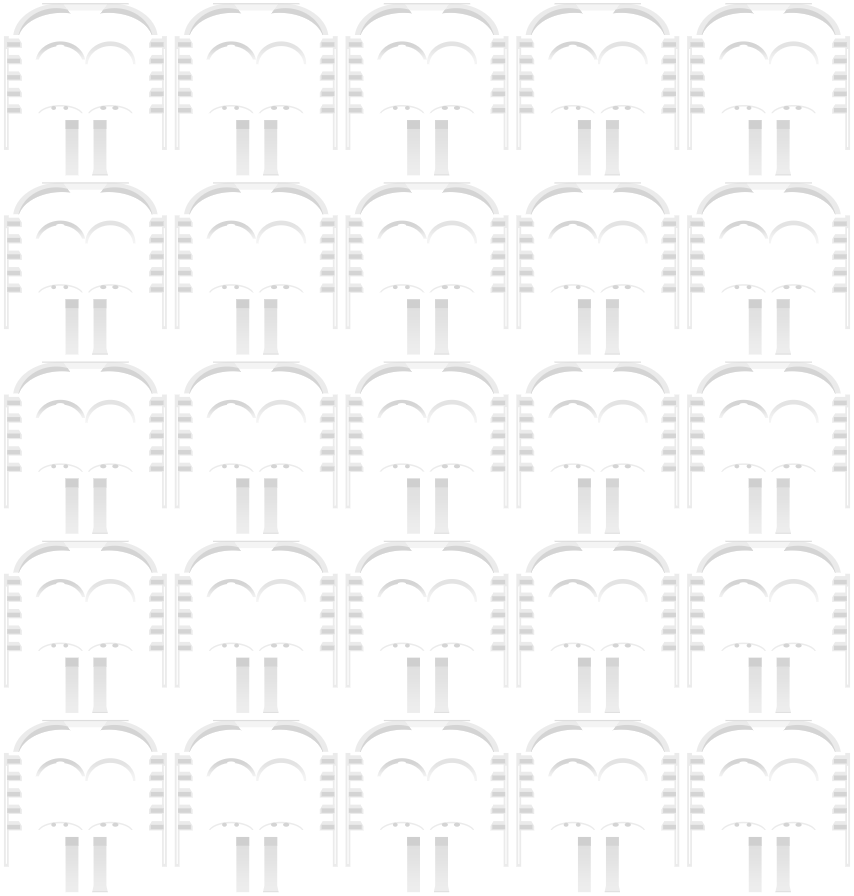
Write a WebGL 2 fragment shader that draws this pattern.

```glsl
#version 300 es
precision highp float;
// Pale grey relief ornament: arches, ribbed posts, crescents and twin bars, tiled 5 by 5.

uniform vec2 u_resolution;
out vec4 outColor;

const vec2 REPEATS = vec2(5.0);
const vec2 CELL = vec2(146.4, 153.6);   // design units of one tile
const float AXIS = 73.2;                // mirror axis of the tile
const float RIB_COUNT = 5.0;
const float RIB_PITCH = 14.1;
const float RIB_TOP = 33.0;
const vec3 WHITE = vec3(1.0);
const vec3 FAINT = vec3(0.955);
const vec3 LIGHT = vec3(0.92);
const vec3 SHADE = vec3(0.83);

float pixelSize;  // one pixel in design units

float fill(float d) { return clamp(0.5 - d / pixelSize, 0.0, 1.0); }

void paint(inout vec3 color, vec3 ink, float d) { color = mix(color, ink, fill(d)); }

// Box given by two opposite corners
float box(vec2 p, vec2 lo, vec2 hi) {
  vec2 d = abs(p - 0.5 * (lo + hi)) - 0.5 * (hi - lo);
  return length(max(d, 0.0)) + min(max(d.x, d.y), 0.0);
}

// Approximate distance to an ellipse
float ellipse(vec2 p, vec2 center, vec2 radius) {
  vec2 q = (p - center) / radius;
  float k = length(q);
  return k * (k - 1.0) / max(length(q / radius), 1e-4);
}

// Top arch: two curved arms and a flat cap
void drawArch(inout vec3 color, vec2 m) {
  float inner = ellipse(m, vec2(20.0, 36.0), vec2(38.0, 25.0));
  float joint = max(m.y - 30.0, 19.0 - m.x - 0.7 * (m.y - 3.0));
  float arm = max(max(ellipse(m, vec2(22.0, 33.0), vec2(40.0, 30.0)), -inner), joint);
  float shadow = max(max(ellipse(m, vec2(25.0, 36.0), vec2(33.0, 29.0)), -inner), joint);
  paint(color, FAINT, max(box(m, vec2(-20.0, 3.0), vec2(20.0, 9.0)), m.x - 19.0 + 0.7 * (m.y - 3.0)));
  paint(color, LIGHT, arm);
  paint(color, SHADE, shadow);
  paint(color, mix(SHADE, LIGHT, 0.4), box(m, vec2(-37.0, 2.7), vec2(37.0, 3.7)));
}

// Side post with a ladder of ribs
void drawPost(inout vec3 color, vec2 m) {
  paint(color, LIGHT, box(m, vec2(65.7, 31.0), vec2(69.8, 128.5)));
  paint(color, WHITE, box(m, vec2(67.2, 42.0), vec2(68.2, 126.0)));
  float row = clamp(floor((m.y - RIB_TOP + 3.0) / RIB_PITCH), 0.0, RIB_COUNT - 1.0);
  vec2 r = vec2(m.x, m.y - RIB_TOP - row * RIB_PITCH);
  float rib = max(box(r, vec2(54.5, 0.0), vec2(67.0, 8.0)), 57.0 - r.x - 0.6 * r.y);
  paint(color, LIGHT, rib);
  paint(color, SHADE, max(rib, box(r, vec2(56.0, 3.2), vec2(67.0, 7.0))));
}

// Pair of tapering crescents, the left one darker and notched
void drawCrescents(inout vec3 color, vec2 m, float isLeft) {
  float outer = ellipse(m, vec2(21.4, 54.0), vec2(21.4, 18.5));
  float inner = ellipse(m, vec2(21.4, 56.5), vec2(19.6, 17.0));
  float crescent = max(max(outer, -inner), m.y - mix(55.0, 51.0, isLeft));
  vec3 top = mix(mix(SHADE, LIGHT, 0.65), SHADE, isLeft);
  paint(color, mix(top, FAINT, smoothstep(38.0, 53.0, m.y)), crescent);
  if (isLeft > 0.5) paint(color, WHITE, ellipse(m, vec2(21.5, 39.6), vec2(3.5, 1.3)));
}

// Thin low arcs with small studs
void drawLowArcs(inout vec3 color, vec2 m, float isLeft) {
  float outer = ellipse(m, vec2(21.4, 99.0), vec2(19.5, 9.0));
  float inner = ellipse(m, vec2(21.4, 100.0), vec2(19.0, 8.7));
  paint(color, LIGHT, max(max(outer, -inner), m.y - 97.0));
  vec2 s = vec2(abs(m.x - mix(20.5, 22.0, isLeft)) - 5.2, m.y);
  paint(color, SHADE, ellipse(s, vec2(0.0, 92.5), vec2(mix(2.6, 2.0, isLeft), 1.7)));
}

// Twin bars with a dark head and a fading body
void drawBars(inout vec3 color, vec2 m, float isLeft) {
  float start = mix(7.0, 6.0, isLeft);
  float flare = (1.0 - isLeft) * smoothstep(144.0, 150.0, m.y);
  float bar = box(m, vec2(start - flare, 103.0), vec2(start + 11.0 + flare, 150.3));
  paint(color, mix(vec3(0.88), vec3(0.93), smoothstep(111.0, 150.0, m.y)), bar);
  paint(color, SHADE - 0.02 * isLeft, max(bar, m.y - 110.5));
  paint(color, mix(LIGHT, SHADE, 0.5), max(bar, 149.4 - m.y + 4.0 * isLeft));
}

void main() {
  pixelSize = CELL.y * REPEATS.y / u_resolution.y;
  vec2 uv = gl_FragCoord.xy / u_resolution;
  vec2 p = fract(uv * REPEATS) * CELL;
  p.y = CELL.y - p.y;                        // measure down from the tile top
  vec2 m = vec2(abs(p.x - AXIS), p.y);       // mirrored coordinates
  float isLeft = step(p.x, AXIS);

  vec3 color = WHITE;
  drawArch(color, m);
  drawPost(color, m);
  drawCrescents(color, m, isLeft);
  drawLowArcs(color, m, isLeft);
  drawBars(color, m, isLeft);
  outColor = vec4(color, 1.0);
}
```
